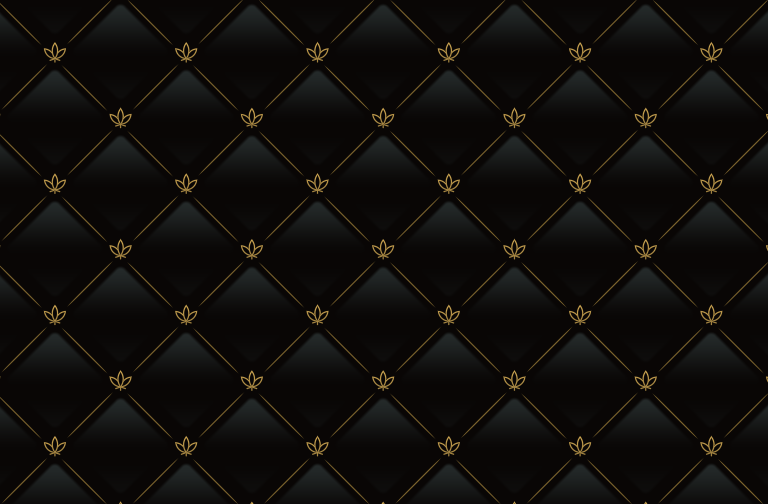
Write a Shadertoy shader that draws this pattern.

```glsl
// Dark quilted cushions with tapered gold seams and a gold leaf emblem at each crossing
#define PERIOD 0.2605            // repeat size, as a fraction of canvas height
#define ANCHOR vec2(0.109, 0.897) // centre of one emblem
#define CUSHION_HALF 0.382       // half side of a cushion, in seam units
#define CUSHION_ROUND 0.07
#define SEAM_INSET vec2(0.050, 0.034)
#define SEAM_WIDTH 0.0043
#define STROKE_WIDTH 0.0046
#define BASE_COLOR vec3(0.034, 0.024, 0.020)
#define SHEEN_COLOR vec3(0.145, 0.168, 0.168)
#define SEAM_GOLD vec3(0.50, 0.40, 0.18)
#define EMBLEM_GOLD vec3(0.78, 0.63, 0.31)

// Diagonal seam coordinates back to upright ones
vec2 upright(vec2 s) {
    return 0.5 * vec2(s.x - s.y, s.x + s.y);
}

float cover(float dist, float halfWidth, float blur) {
    return 1.0 - smoothstep(halfWidth - blur, halfWidth + blur, dist);
}

float segmentDistance(vec2 p, vec2 a, vec2 b) {
    vec2 pa = p - a, ba = b - a;
    return length(pa - ba * clamp(dot(pa, ba) / dot(ba, ba), 0.0, 1.0));
}

float roundedBox(vec2 p, float halfSide, float radius) {
    vec2 d = abs(p) - halfSide + radius;
    return length(max(d, 0.0)) + min(max(d.x, d.y), 0.0) - radius;
}

// Pointed leaf growing from the origin, leaning right by angle
float leafDistance(vec2 p, float angle, float len, float halfWidth) {
    float c = cos(angle), s = sin(angle);
    p = vec2(c * p.x - s * p.y, s * p.x + c * p.y);
    float h = 0.5 * len;
    float shift = (h * h - halfWidth * halfWidth) / (2.0 * halfWidth);
    return length(vec2(abs(p.x) + shift, p.y - h)) - shift - halfWidth;
}

// Three outlined leaves, two low sprigs and a stem
float emblemDistance(vec2 p) {
    vec2 m = vec2(abs(p.x), p.y + 0.050);
    float middle = leafDistance(m, 0.0, 0.117, 0.020);
    float side = leafDistance(m - vec2(0.004, 0.0), 0.80, 0.104, 0.019);
    float d = min(abs(middle), abs(max(side, -middle)));
    d = min(d, segmentDistance(m, vec2(0.006, -0.004), vec2(0.036, -0.014)));
    return min(d, segmentDistance(m, vec2(0.0), vec2(0.0, -0.026)));
}

// Seam along the second axis, thinning and fading at both ends
float seamCover(float across, float along, float blur) {
    float t = along / 0.36;
    float taper = max(1.0 - t * t * t * t, 0.0);
    return cover(abs(across) * 0.7071, SEAM_WIDTH * taper, blur) * smoothstep(0.0, 0.6, taper);
}

void mainImage(out vec4 fragColor, in vec2 fragCoord) {
    float blur = 0.7 / (iResolution.y * PERIOD);
    vec2 u = (fragCoord / iResolution.y - ANCHOR) / PERIOD;
    vec2 seam = vec2(u.x + u.y, u.y - u.x);
    vec2 cell = fract(seam) - 0.5;
    vec2 q = upright(cell);

    // Cushion lit from its top corner, with a faint glint at the bottom
    float body = cover(roundedBox(cell, CUSHION_HALF, CUSHION_ROUND) * 0.7071, -0.004, blur + 0.010);
    float sheen = smoothstep(-0.06, 0.40, q.y);
    sheen += 0.18 * smoothstep(0.12, 0.36, -q.y);
    vec3 color = mix(BASE_COLOR, SHEEN_COLOR, body * sheen);

    // Gold seams above the two upper sides
    vec2 across = cell - 0.5 + SEAM_INSET;
    float line = max(seamCover(across.x, cell.y, blur), seamCover(across.y, cell.x, blur));
    color = mix(color, SEAM_GOLD, line);

    // Emblem at the nearest crossing
    vec2 e = upright(seam - floor(seam + 0.5));
    vec3 gold = EMBLEM_GOLD * mix(0.85, 1.05, smoothstep(-0.07, 0.07, e.y));
    color = mix(color, gold, cover(emblemDistance(e), STROKE_WIDTH, blur));

    fragColor = vec4(color, 1.0);
}
```
